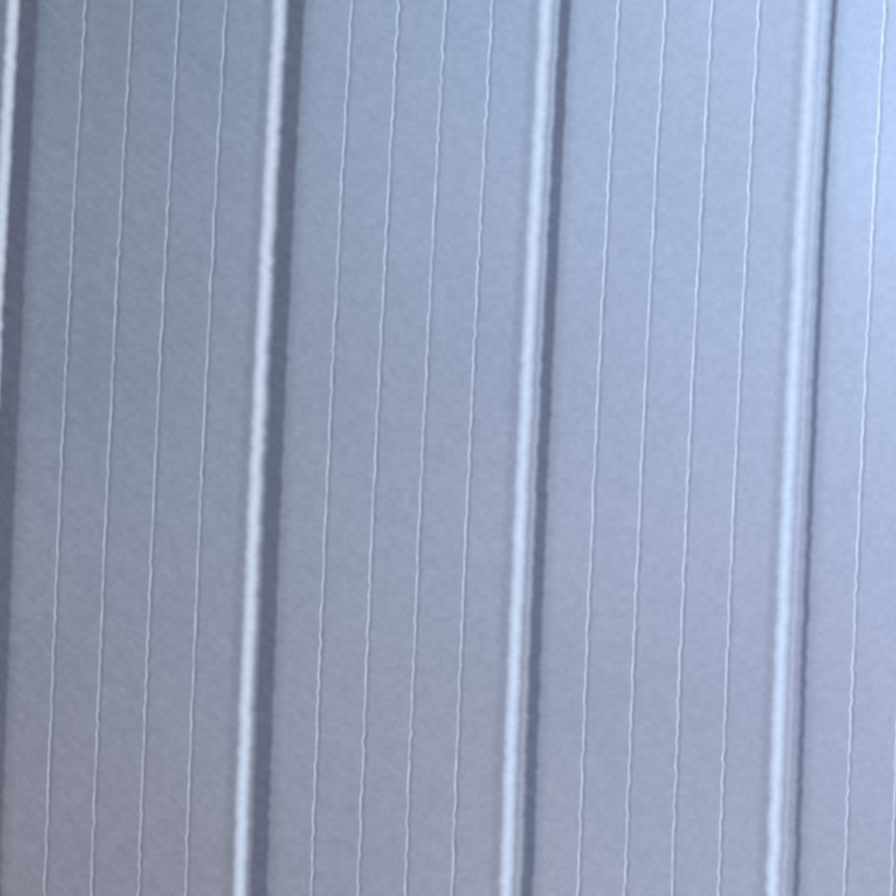
Give the GLSL for this texture, as a Shadertoy shader.

```glsl
// Ribbed blue-grey metal siding: slanted panels with bright ridges, dark grooves and fine scored lines.

float hash(vec2 p) {
    p = fract(p * vec2(0.1031, 0.1137));
    p += dot(p, p.yx + 33.33);
    return fract((p.x + p.y) * p.x * 47.31);
}

float noise(vec2 p) {
    vec2 i = floor(p), f = fract(p);
    f = f * f * (3.0 - 2.0 * f);
    return mix(mix(hash(i), hash(i + vec2(1, 0)), f.x),
               mix(hash(i + vec2(0, 1)), hash(i + vec2(1, 1)), f.x), f.y);
}

// Soft-edged band of given half width around d = 0
float band(float d, float halfWidth, float blur) {
    return 1.0 - smoothstep(halfWidth - blur, halfWidth + blur, abs(d));
}

void mainImage(out vec4 fragColor, in vec2 fragCoord) {
    vec2 uv = fragCoord / iResolution.xy;
    float pixel = 1.0 / iResolution.x;
    float period = 0.2975;

    // Panel coordinate: slanted, slightly bowed, with ragged edges
    float ragged = (noise(vec2(uv.x * 20.0, uv.y * 110.0)) - 0.5) * 0.0018;
    float bow = 0.012 * uv.y * (1.0 - uv.y);
    float q = (uv.x - 0.267 - 0.0456 * uv.y + bow + ragged) / period;
    float ridge = round(q);
    float d = (q - ridge) * period;
    float u = fract(q);

    // Sheen: grey at the left, sky blue towards the upper right
    float across = smoothstep(-0.1, 1.1, uv.x);
    vec3 low = mix(vec3(0.53, 0.54, 0.60), vec3(0.65, 0.68, 0.79), across);
    vec3 high = mix(vec3(0.48, 0.53, 0.61), vec3(0.71, 0.80, 0.95), across);
    vec3 color = mix(low, high, smoothstep(-0.1, 1.1, uv.y));
    color += vec3(0.03, 0.04, 0.05) * smoothstep(0.88, 1.0, uv.x) * uv.y;
    color *= 1.0 + 0.04 * (noise(uv * 5.0) - 0.5);

    // Four scored lines per panel, each with a thin shadow on its right
    float score = clamp(round((u - 0.268) / 0.176), 0.0, 3.0);
    float s = (u - 0.268 - 0.176 * score) * period;
    float wear = 0.55 + 0.45 * noise(vec2(score * 7.0 + floor(q) * 31.0, uv.y * 90.0));
    float blur = max(0.0013, pixel);
    color *= 1.0 - 0.09 * wear * band(s - 0.0034, 0.0018, blur);
    color += vec3(0.13, 0.14, 0.14) * wear * band(s, 0.0014, blur);

    // Groove beside the ridge, narrowing from panel to panel
    float g = d - 0.0215 - 0.0025 * ridge + 0.003 * uv.y;
    float grooveHalf = max(0.009 - 0.003 * ridge, 0.003);
    vec3 grooveColor = mix(vec3(0.36, 0.38, 0.45), vec3(0.39, 0.44, 0.56), across);
    color *= 1.0 - 0.07 * band(g, grooveHalf + 0.008, 0.008);
    color = mix(color, grooveColor, 0.85 * band(g, grooveHalf, 0.0035));

    // Raised ridge: shaded flank, bright crest and a faint second edge
    vec3 crestColor = mix(vec3(0.76, 0.80, 0.88), vec3(0.77, 0.86, 0.98), across);
    color *= 1.0 - 0.06 * band(d + 0.013, 0.005, 0.005);
    color = mix(color, crestColor, 0.9 * band(d, 0.0065, 0.004));
    color += 0.05 * band(d, 0.002, 0.003);
    color += 0.05 * smoothstep(0.0, 1.0, ridge) * band(d - 0.013, 0.0025, 0.002);

    // Fine grain and faint diagonal scuffs
    float grain = noise(uv * 260.0) + noise(uv * 130.0) - 1.0;
    float scuff = noise(vec2(uv.x + uv.y, (uv.x - uv.y) * 0.15) * 150.0) - 0.5;
    color += 0.022 * grain + 0.016 * scuff * (1.0 - across);

    fragColor = vec4(clamp(color, 0.0, 1.0), 1.0);
}
```
